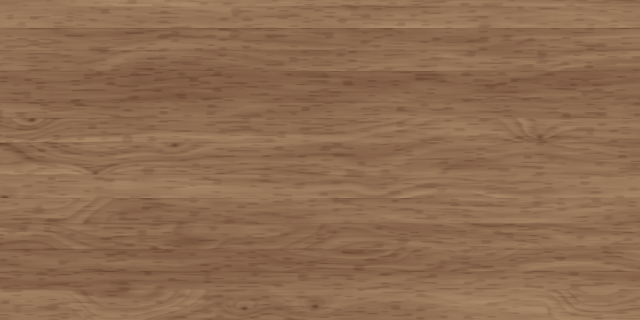
A Shadertoy shader for this texture:

```glsl
// Walnut board glued from long horizontal strips with flowing grain, pores and small knots.

const vec3 DARK_WALNUT = vec3(0.47, 0.33, 0.24);
const vec3 PALE_WALNUT = vec3(0.62, 0.49, 0.37);
const float MEAN_TONE = 0.65;       // 0 is dark walnut, 1 is pale walnut
const float STRIP_COUNT = 13.0;
const float STRIP_JITTER = 0.55;
const float STRIP_CONTRAST = 0.46;
const float CLOUD_CONTRAST = 0.65;
const float RING_CONTRAST = 0.62;
const float FIBRE_CONTRAST = 0.48;
const float PORE_DEPTH = 0.36;
const float RING_DENSITY = 28.0;
const float CALM_WARP = 1.4;        // ring shift in straight grain
const float FIGURED_WARP = 5.5;     // ring shift in curly grain
const float SEAM_WIDTH = 0.0022;
const float SEAM_DEPTH = 0.38;
const float SAPWOOD_GLOW = 0.45;
const int KNOT_COUNT = 7;
const int SUBSAMPLES = 2;

float hash(vec2 p) {
    vec3 q = fract(p.xyx * 0.1031);
    q += dot(q, q.yzx + 33.33);
    return fract((q.x + q.y) * q.z);
}

float noise(vec2 p) {
    vec2 cell = floor(p), f = fract(p);
    f = f * f * f * (f * (f * 6.0 - 15.0) + 10.0);
    float low = mix(hash(cell), hash(cell + vec2(1, 0)), f.x);
    float high = mix(hash(cell + vec2(0, 1)), hash(cell + vec2(1, 1)), f.x);
    return mix(low, high, f.y);
}

// Height of the lower edge of a strip, in canvas heights
float seamHeight(float strip) {
    return (strip + STRIP_JITTER * (hash(vec2(strip, 71.0)) - 0.5)) / STRIP_COUNT;
}

float stripAt(float y) {
    float strip = floor(y * STRIP_COUNT);
    if (y < seamHeight(strip)) return strip - 1.0;
    return y < seamHeight(strip + 1.0) ? strip : strip + 1.0;
}

// x: ring displacement around knots, y: darkness of their cores
vec2 knots(vec2 p, float aspect) {
    vec2 sum = vec2(0);
    for (int i = 0; i < KNOT_COUNT; i++) {
        float id = float(i);
        vec2 centre = vec2(aspect * hash(vec2(id, 5.0)), hash(vec2(id, 19.0)));
        vec2 d = (p - centre) * vec2(1.0, 1.9);
        float d2 = dot(d, d);
        float sameStrip = step(abs(stripAt(p.y) - stripAt(centre.y)), 0.5);
        sum += sameStrip * vec2(exp(-d2 * 260.0), exp(-d2 * 9000.0));
    }
    return sum;
}

vec3 wood(vec2 p, float aspect) {
    float strip = stripAt(p.y);
    float id = hash(vec2(strip, 3.0));
    vec2 q = p + vec2(37.0 * id, 11.0 * hash(vec2(strip, 9.0)));
    vec2 knot = knots(p, aspect);

    // Growth rings: straight in calm wood, looping where the figure is strong
    float figure = smoothstep(0.52, 0.85, noise(vec2(q.x * 1.4, strip * 7.3)));
    float bend = noise(q * vec2(2.6, 7.0)) - 0.5 + 0.35 * (noise(q * vec2(6.0, 13.0)) - 0.5);
    float ring = q.y * RING_DENSITY + bend * mix(CALM_WARP, FIGURED_WARP, figure) + 2.2 * knot.x;
    float phase = fract(ring);
    float lateWood = phase * phase * (1.0 - smoothstep(0.75, 1.0, phase));
    float bands = 0.6 * (noise(vec2(q.x * 0.7, ring)) - 0.5)
                + 0.4 * (noise(vec2(q.x * 1.1, ring * 2.3)) - 0.5)
                - (0.3 + 0.5 * figure) * (lateWood - 0.16);

    // Broad clouds, fine fibres and short open pores
    float cloud = 0.65 * noise(q * vec2(1.1, 9.0)) + 0.35 * noise(q * vec2(2.8, 24.0)) - 0.5;
    vec2 along = q + vec2(0.0, 0.012 * bend);
    float fibre = 0.45 * noise(along * vec2(5.0, 75.0)) + 0.55 * noise(along * vec2(15.0, 150.0)) - 0.5;
    float pore = smoothstep(0.62, 0.92, noise(along * vec2(27.0, 165.0)));

    float tone = MEAN_TONE + STRIP_CONTRAST * (id - 0.5) + CLOUD_CONTRAST * cloud
               + RING_CONTRAST * bands + FIBRE_CONTRAST * fibre
               - PORE_DEPTH * (pore - 0.12) - 0.2 * knot.x - 0.9 * knot.y;

    // Dark glue lines, with pale sapwood above some of them
    float above = p.y - seamHeight(strip);
    float below = seamHeight(strip + 1.0) - p.y;
    float glue = exp(-pow(min(above, below) / SEAM_WIDTH, 2.0));
    tone -= SEAM_DEPTH * glue * noise(vec2(q.x * 2.0, strip));
    float sapwood = smoothstep(0.6, 0.85, noise(vec2(p.x * 1.6, strip * 5.7 + 2.0)));
    tone += SAPWOOD_GLOW * sapwood * exp(-above / 0.009);

    return mix(DARK_WALNUT, PALE_WALNUT, clamp(tone, -0.55, 1.25));
}

void mainImage(out vec4 fragColor, in vec2 fragCoord) {
    float aspect = iResolution.x / iResolution.y;
    vec3 colour = vec3(0);

    // Average a small grid per pixel to smooth all edges
    for (int j = 0; j < SUBSAMPLES; j++)
        for (int i = 0; i < SUBSAMPLES; i++) {
            vec2 offset = (vec2(i, j) + 0.5) / float(SUBSAMPLES) - 0.5;
            colour += wood((fragCoord + offset) / iResolution.y, aspect);
        }
    fragColor = vec4(colour / float(SUBSAMPLES * SUBSAMPLES), 1.0);
}
```
